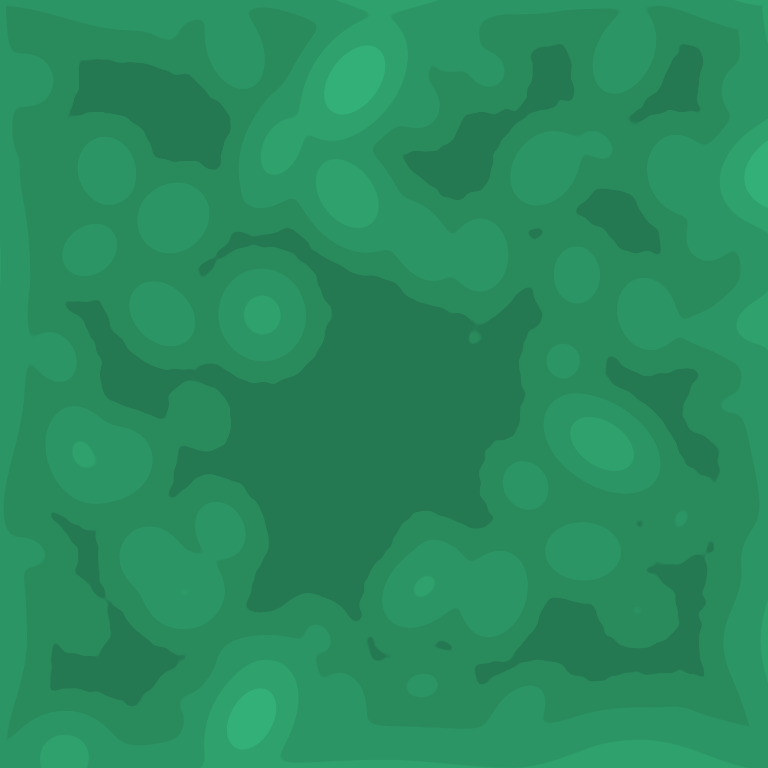
A WebGL 1 fragment shader for this texture:

```glsl
precision highp float;

uniform vec2 u_resolution;

#define GRID 8.0            // mounds per canvas side
#define CORE 0.04           // rounding of each mound top
#define BAND_WIDTH 0.024    // horizontal run of one colour step
#define BASE_HEIGHT 1.75    // lowest mound, in colour steps
#define HEIGHT_RANGE 1.4
#define PEAK_HEIGHT 3.1     // extra height of the rare bright peaks
#define BLEND 3.0           // higher keeps neighbours more separate
#define STRETCH 0.28
#define RAGGED 0.22
#define HOLLOW_CENTER vec2(0.53, 0.46)
#define SEED 17.0

float hash(vec2 p) {
  return fract(sin(dot(p + SEED, vec2(127.1, 311.7))) * 43758.547);
}

float noise(vec2 p) {
  vec2 cell = floor(p);
  vec2 f = fract(p);
  f = f * f * (3.0 - 2.0 * f);
  return mix(mix(hash(cell), hash(cell + vec2(1.0, 0.0)), f.x),
             mix(hash(cell + vec2(0.0, 1.0)), hash(cell + 1.0), f.x), f.y);
}

// Height of one scattered mound: a stretched cone with a rounded top
float mound(vec2 uv, vec2 cell) {
  vec2 jitter = vec2(hash(cell), hash(cell + 41.3));
  vec2 center = (cell + jitter) / GRID;
  float angle = 6.2832 * hash(cell + 73.9);
  float c = cos(angle);
  float s = sin(angle);
  float stretch = 1.0 + STRETCH * hash(cell + 97.1);
  vec2 d = mat2(c, -s, s, c) * (uv - center);
  d *= vec2(stretch, 1.0 / stretch);

  float height = BASE_HEIGHT + HEIGHT_RANGE * hash(cell + 19.7);
  height += PEAK_HEIGHT * pow(hash(cell + 58.2), 9.0);
  float hollow = 1.0 - smoothstep(0.09, 0.2, distance(center, HOLLOW_CENTER));
  height -= 3.0 * hollow;
  return height - (sqrt(dot(d, d) + CORE * CORE) - CORE) / BAND_WIDTH;
}

// Raised rim along the canvas border, highest at the bottom
float rim(vec2 uv) {
  vec2 side = min(uv, 1.0 - uv);
  float swell = 1.4 * noise(uv * 6.0 + 5.0);
  float around = 2.0 - min(side.x, side.y) / 0.04;
  float bottom = 2.6 - uv.y / 0.045;
  return max(around, bottom) + swell;
}

// Smooth maximum of all mounds nearby and the rim
float terrain(vec2 uv) {
  vec2 home = floor(uv * GRID);
  float sum = exp(BLEND * rim(uv));
  for (int y = -2; y <= 2; y++) {
    for (int x = -2; x <= 2; x++) {
      sum += exp(BLEND * mound(uv, home + vec2(float(x), float(y))));
    }
  }
  float height = log(sum) / BLEND;

  // Only the lowest contour is ragged
  float low = 1.0 - smoothstep(1.0, 1.8, height);
  return height + RAGGED * low * (noise(uv * 70.0) - 0.5);
}

void main() {
  vec2 uv = gl_FragCoord.xy / u_resolution;
  float height = terrain(uv);
  float edge = 18.0 / u_resolution.y;

  // Flat colour steps from hollow to peak
  vec3 color = vec3(0.14, 0.47, 0.32);
  color = mix(color, vec3(0.16, 0.54, 0.36), smoothstep(1.0 - edge, 1.0 + edge, height));
  color = mix(color, vec3(0.17, 0.585, 0.395), smoothstep(2.0 - edge, 2.0 + edge, height));
  color = mix(color, vec3(0.185, 0.63, 0.425), smoothstep(3.0 - edge, 3.0 + edge, height));
  color = mix(color, vec3(0.20, 0.69, 0.47), smoothstep(4.0 - edge, 4.0 + edge, height));
  color = mix(color, vec3(0.23, 0.78, 0.52), smoothstep(5.0 - edge, 5.0 + edge, height));
  gl_FragColor = vec4(color, 1.0);
}
```
